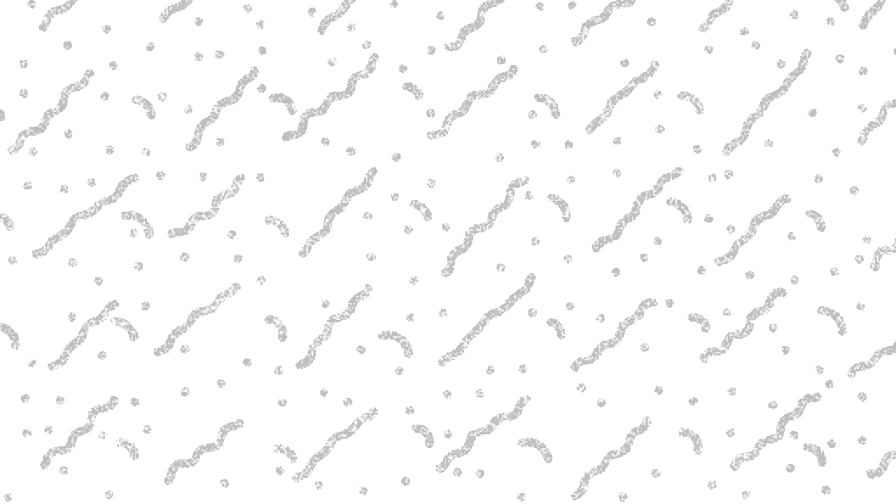
Write a Shadertoy shader that draws this pattern.

```glsl
// Scattered grainy grey strokes, small arcs and dots on white paper.

const vec3 PAPER = vec3(1.0);
const vec3 INK = vec3(0.75);
const vec2 STROKE_CELL = vec2(0.273, 0.227);
const float DOT_CELL = 0.084;
const float LINE_RADIUS = 0.0102;
const float DOT_RADIUS = 0.0104;
const float GRAINS_PER_HEIGHT = 288.0;

// Two random values per lattice cell, without sine.
vec2 hash2(vec2 cell, float seed) {
    vec3 h = fract(vec3(cell.xyx + seed * 17.0) * vec3(0.1031, 0.1030, 0.0973));
    h += dot(h, h.yzx + 33.33);
    return fract((h.xx + h.yz) * h.zy);
}

float valueNoise(vec2 p, float seed) {
    vec2 i = floor(p), f = fract(p);
    f = f * f * (3.0 - 2.0 * f);
    vec2 e = vec2(0.0, 1.0);
    float low = mix(hash2(i, seed).x, hash2(i + e.yx, seed).x, f.x);
    float high = mix(hash2(i + e.xy, seed).x, hash2(i + e.yy, seed).x, f.x);
    return mix(low, high, f.y);
}

vec2 rotate(vec2 p, float angle) {
    float c = cos(angle), s = sin(angle);
    return vec2(c * p.x + s * p.y, c * p.y - s * p.x);
}

// Distance to a wavy line lying along x.
float wavyLine(vec2 p, float halfLength, float amplitude, float phase) {
    float x = clamp(p.x, -halfLength, halfLength);
    float ripple = x * 105.0 + phase;
    float sway = x * 41.0 + phase * 2.3;
    float y = amplitude * sin(ripple) + 0.004 * sin(sway);
    float slope = amplitude * 105.0 * cos(ripple) + 0.164 * cos(sway);
    return length(vec2(p.x - x, (p.y - y) / sqrt(1.0 + slope * slope)));
}

// Distance to an arc that is symmetric about +y.
float arcLine(vec2 p, float radius, float aperture) {
    p.x = abs(p.x);
    vec2 tip = radius * vec2(sin(aperture), cos(aperture));
    bool inside = p.x * tip.y < p.y * tip.x;
    return inside ? abs(length(p) - radius) : length(p - tip);
}

// Nearest rising stroke or small arc on a jittered lattice.
float lineworkDistance(vec2 p) {
    vec2 home = floor(p / STROKE_CELL);
    float d = 1.0;
    for (int j = -1; j <= 1; j++) {
        for (int i = -1; i <= 1; i++) {
            vec2 cell = home + vec2(i, j);
            vec2 local = p - (cell + 0.5) * STROKE_CELL;

            vec2 jitter = (hash2(cell, 1.0) - 0.5) * 0.28 * STROKE_CELL;
            vec2 form = hash2(cell, 2.0);
            vec2 wave = hash2(cell, 3.0);
            vec2 along = rotate(local - jitter, mix(0.64, 0.86, form.x));
            d = min(d, wavyLine(along, mix(0.085, 0.132, form.y),
                                mix(0.002, 0.0065, wave.x), 6.283 * wave.y));

            vec2 shift = (hash2(cell, 4.0) - 0.5) * 0.2 * STROKE_CELL;
            vec2 bend = hash2(cell, 5.0);
            vec2 chance = hash2(cell, 6.0);
            vec2 q = local - shift - vec2(0.5, 0.04) * STROKE_CELL;
            q = rotate(q, mix(-0.95, -0.5, bend.x));
            float radius = mix(0.024, 0.042, bend.y);
            q.y += radius;
            if (chance.x < 0.87) d = min(d, arcLine(q, radius, mix(0.65, 0.9, chance.y)));
        }
    }
    return d;
}

// One dot per cell, left out where it would crowd the linework.
float dotDistance(vec2 p) {
    vec2 cell = floor(p / DOT_CELL);
    vec2 centre = (cell + 0.5 + (hash2(cell, 7.0) - 0.5) * 0.7) * DOT_CELL;
    return lineworkDistance(centre) < 0.029 ? 1.0 : length(p - centre);
}

// Ink density falls off softly near the rim of a shape.
float softFill(float d, float radius) {
    return 1.0 - smoothstep(0.65 * radius, 1.15 * radius, d);
}

void mainImage(out vec4 fragColor, in vec2 fragCoord) {
    vec2 p = fragCoord / iResolution.y;

    // Worn patches thin the ink along the strokes.
    float wear = 0.28 * valueNoise(p * 55.0, 8.0);
    float lines = softFill(lineworkDistance(p), LINE_RADIUS) * (1.12 - wear);
    float dots = softFill(dotDistance(p), DOT_RADIUS) * 0.95;
    float density = max(lines, dots);

    // Fine grain breaks the ink into specks.
    float grain = valueNoise(p * GRAINS_PER_HEIGHT - 0.5, 9.0);
    float ink = clamp((density - grain) / 0.6, 0.0, 1.0) * step(0.001, density);
    fragColor = vec4(mix(PAPER, INK, ink), 1.0);
}
```
